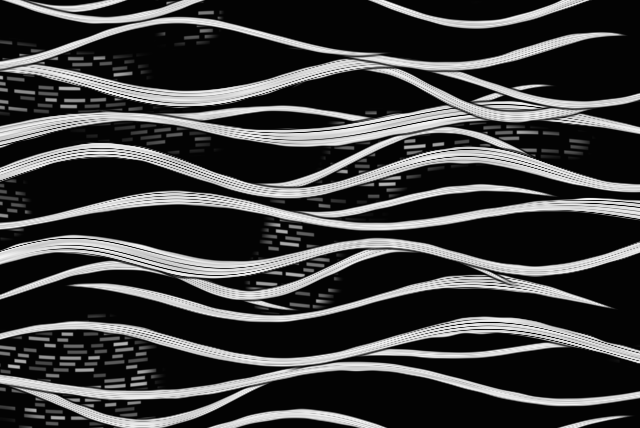
This pattern is drawn by a WebGL 1 fragment shader. Its source:

```glsl
precision highp float;

uniform vec2 u_resolution;

const float TAU = 6.2831853;
const float ROWS = 10.0;
const vec3 INK_BLACK = vec3(0.01);
const vec3 CHALK_WHITE = vec3(0.96);

float hash(vec2 p) {
  return fract(sin(dot(p, vec2(127.1, 311.7))) * 43758.5453);
}

float noise(vec2 p) {
  vec2 cell = floor(p);
  vec2 f = fract(p);
  f = f * f * (3.0 - 2.0 * f);
  float low = mix(hash(cell), hash(cell + vec2(1.0, 0.0)), f.x);
  float high = mix(hash(cell + vec2(0.0, 1.0)), hash(cell + 1.0), f.x);
  return mix(low, high, f.y);
}

// Height of the rolling line that carries one row of strokes
float waveHeight(float x, float row) {
  float wavelength = mix(0.68, 0.98, hash(vec2(row, 1.3)));
  float amplitude = mix(0.032, 0.052, hash(vec2(row, 2.7)));
  float phase = hash(vec2(row, 4.1));
  float drift = 0.04 * (noise(vec2(x * 2.2, row * 3.7)) - 0.5);
  return row / ROWS + amplitude * sin(TAU * (x / wavelength + phase)) + drift;
}

// Pointed ends for a stroke running from start to finish
float taper(float x, float start, float finish, float span) {
  float rise = smoothstep(start, start + span, x);
  float fall = 1.0 - smoothstep(finish - span, finish, x);
  return sqrt(rise * fall);
}

// Brush stroke split into strands: x is tone, y is coverage, z is dark rim
vec3 brush(float x, float offset, float halfWidth, float seed, float soft) {
  float ragged = 0.85 + 0.3 * noise(vec2(x * 24.0, seed + sign(offset)));
  float radius = max(halfWidth * ragged, 0.0005);
  float v = offset / max(halfWidth, 0.0005);
  float present = smoothstep(0.0, 0.003, halfWidth);

  float lane = v * 2.4 + 0.9 * noise(vec2(x * 2.5, seed));
  float groove = smoothstep(0.27, 0.48, abs(fract(lane) - 0.5));
  float depth = noise(vec2(x * 4.0, floor(lane + 0.5) * 5.3 + seed));
  float wide = smoothstep(0.007, 0.019, halfWidth);
  float tone = 1.0 - 0.85 * groove * smoothstep(0.15, 0.7, depth) * wide;
  tone -= 0.2 * noise(vec2(x * 12.0, v * 5.0 + seed));

  float edge = abs(offset) - radius;
  float cover = 1.0 - smoothstep(-soft, soft, edge);
  float rim = 1.0 - smoothstep(0.002, 0.002 + 2.0 * soft, edge);
  return vec3(tone, cover * present, rim * present);
}

float layStroke(float light, vec3 stroke) {
  light *= 1.0 - 0.8 * stroke.z;
  return mix(light, stroke.x, stroke.y);
}

// Faint patches of short, nearly level ticks
float ticks(vec2 p, float soft) {
  float patchMask = smoothstep(0.66, 0.78, noise(p * vec2(4.5, 6.0) + 17.0));
  float y = (p.y + 0.012 * sin(p.x * 9.0)) / 0.014;
  float lane = floor(y);
  float x = p.x / 0.055 + 7.0 * hash(vec2(lane, 8.2));
  float pick = hash(vec2(floor(x), lane));
  float reach = mix(0.1, 0.46, pick);
  float across = abs(fract(y) - 0.5) * 0.014;
  float along = abs(fract(x) - 0.5) * 0.055 - reach * 0.055;
  float body = 1.0 - smoothstep(0.0, 2.0 * soft, across - 0.0015);
  body *= 1.0 - smoothstep(-soft, soft, along);
  return body * patchMask * step(0.3, pick) * mix(0.25, 0.75, fract(pick * 7.0));
}

void main() {
  vec2 p = gl_FragCoord.xy / u_resolution.y;
  float soft = max(0.0024, 0.8 / u_resolution.y);
  float light = ticks(p, soft);

  for (int i = 0; i <= 10; i++) {
    float row = float(i);
    float center = waveHeight(p.x, row);

    // Side branch that swells away from the main stroke and rejoins it
    float start = mix(-0.3, 0.8, hash(vec2(row, 11.0)));
    float finish = start + mix(0.65, 1.1, hash(vec2(row, 12.0)));
    float period = mix(0.6, 0.9, hash(vec2(row, 13.0)));
    float side = hash(vec2(row, 14.0)) < 0.5 ? -1.0 : 1.0;
    float swell = 0.5 - 0.5 * cos(TAU * (p.x - start - 0.12) / period);
    float branch = center + side * 0.068 * swell;
    float slim = mix(0.004, 0.014, noise(vec2(p.x * 3.0, row * 5.1 + 40.0)));
    slim *= taper(p.x, start, finish, 0.22);
    light = layStroke(light, brush(p.x, p.y - branch, slim, row + 60.0, soft));

    // Main stroke, broken off in some rows
    float broken = step(0.55, hash(vec2(row, 21.0)));
    float left = mix(-1.0, mix(-0.4, 0.4, hash(vec2(row, 22.0))), broken);
    float right = mix(3.0, left + 1.3, broken);
    float swellNoise = noise(vec2(p.x * 2.6, row * 7.3));
    float full = mix(0.007, 0.027, swellNoise * swellNoise);
    full *= taper(p.x, left, right, 0.3);
    light = layStroke(light, brush(p.x, p.y - center, full, row * 9.1, soft));
  }

  gl_FragColor = vec4(mix(INK_BLACK, CHALK_WHITE, clamp(light, 0.0, 1.0)), 1.0);
}
```
